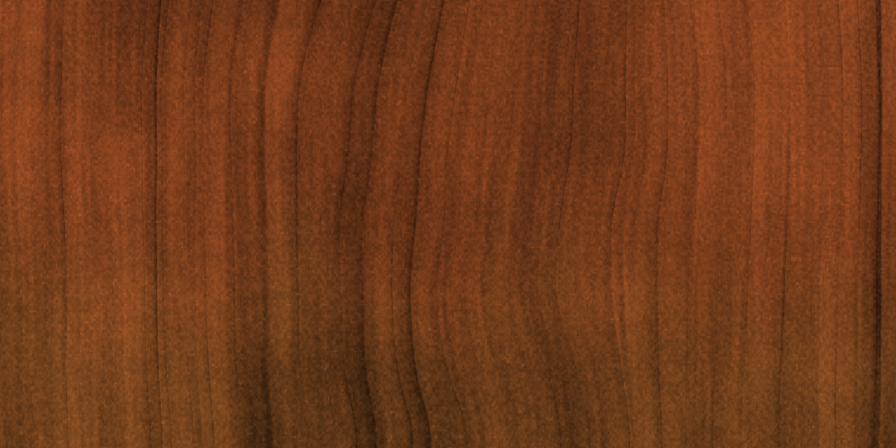
A WebGL 2 fragment shader for this texture:

```glsl
#version 300 es
precision highp float;

uniform vec2 u_resolution;
out vec4 fragColor;

float hash(vec2 p) {
    return fract(sin(dot(p, vec2(127.1, 311.7))) * 43758.5453);
}

float noise(vec2 p) {
    vec2 i = floor(p), f = fract(p);
    f = f * f * (3.0 - 2.0 * f);
    return mix(mix(hash(i), hash(i + vec2(1, 0)), f.x),
               mix(hash(i + vec2(0, 1)), hash(i + vec2(1, 1)), f.x), f.y);
}

float fbm(vec2 p) {
    float sum = 0.0, gain = 0.5;
    for (int i = 0; i < 4; i++) {
        sum += gain * noise(p);
        p = p * 2.03 + 17.3;
        gain *= 0.5;
    }
    return sum / 0.9375;
}

// Growth rings: slow darkening that ends in a thin sharp line
float rings(float across, float y, float density, float seed) {
    float s = across * density + 1.3 * noise(vec2(across * density * 0.6, seed));
    float id = floor(s), phase = s - id;
    float strength = hash(vec2(id, seed));
    float fade = smoothstep(0.2, 0.7, noise(vec2(id * 7.3 + seed, y * 3.0)));
    float soft = smoothstep(0.35, 0.97, phase);
    float line = smoothstep(0.87, 0.96, phase);
    float cut = 1.0 - smoothstep(0.96, 1.0, phase);
    return (0.45 * soft * soft + 0.55 * line * fade) * cut * strength;
}

void main() {
    vec2 p = gl_FragCoord.xy / u_resolution.y;
    float aspect = u_resolution.x / u_resolution.y;
    float offset = p.x - 0.5 * aspect;
    float centre = exp(-offset * offset * 7.0);

    // Grain coordinate: nearly straight at the sides, swaying in the middle
    float sway = noise(vec2(p.x * 2.4 + 3.0, p.y * 2.6)) - 0.5;
    float ripple = noise(vec2(p.x * 5.0, p.y * 6.0 + 9.0)) - 0.5;
    float across = p.x + sway * mix(0.03, 0.14, centre)
                 + ripple * mix(0.008, 0.025, centre) - 0.08 * centre * p.y;

    // Vertical bands and streaks
    float tone = 0.55 * (fbm(vec2(across * 5.0, p.y * 0.9 + 4.0)) - 0.5);
    tone += 0.30 * (fbm(vec2(across * 24.0, p.y * 1.3)) - 0.5);
    tone += 0.16 * (noise(vec2(across * 95.0, p.y * 3.5)) - 0.5);
    tone -= 0.42 * rings(across, p.y, 6.5, 2.0);
    tone -= 0.22 * rings(across + 0.02 * sway, p.y, 17.0, 11.0);

    // Cloudy cross figure and darker heart
    tone += 0.26 * (fbm(vec2(p.x * 3.0, p.y * 6.0 + 21.0)) - 0.5);
    tone -= 0.10 * centre;
    tone -= 0.10 * (1.0 - smoothstep(0.0, 0.35, p.y)) * noise(vec2(across * 9.0, 5.0));

    // Fine pores and pale flecks
    float pores = 0.6 * noise(p * vec2(190.0, 150.0)) + 0.4 * noise(p * vec2(270.0, 210.0) + 31.0);
    tone += 0.36 * (pores - 0.5);
    tone += 0.16 * smoothstep(0.80, 0.97, noise(p * vec2(150.0, 125.0) + 57.0));

    // Red brown above, yellow brown below
    float warmth = smoothstep(0.05, 0.65, p.y + 0.5 * (fbm(vec2(across * 6.0, p.y * 2.0 + 40.0)) - 0.5));
    vec3 wood = mix(vec3(0.435, 0.247, 0.106), vec3(0.462, 0.226, 0.104), warmth);
    vec3 color = wood * max(1.09 + tone, 0.35);
    fragColor = vec4(color, 1.0);
}
```
